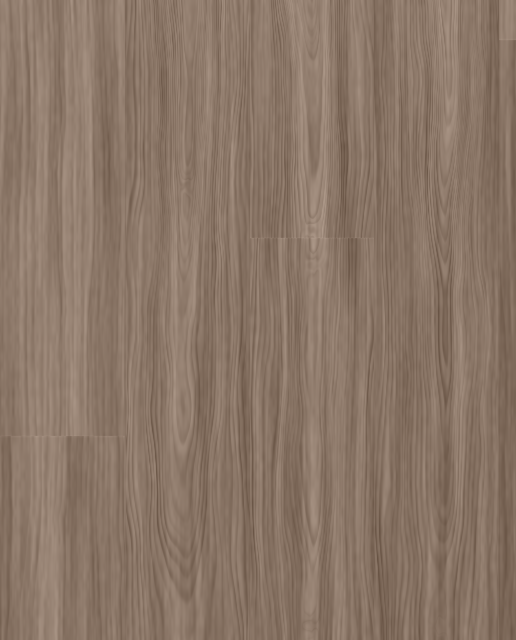
This texture is drawn by a Shadertoy shader. Its source:

```glsl
// Greyish brown wood floor: long upright planks with staggered end joints.
// Each plank bends a ring phase into nested cathedral arches and small knots,
// then adds stretched noise for the streaks and the fine fibres.

const vec3  WOOD_COLOR    = vec3(0.545, 0.465, 0.405);
const float CONTRAST      = 1.05;
const float PLANK_WIDTH   = 0.195;  // in canvas heights
const float PLANK_LENGTH  = 2.0;
const float FIRST_JOINT   = 0.318;
const float JOINT_STAGGER = 0.155;
const float SIDE_RINGS    = 25.0;   // rings across a plank
const float ARCH_RISE     = 12.0;   // rings climbed per canvas height
const float ARCH_SPREAD   = 0.045;
const float LINE_DEPTH    = 0.065;
const float FIBRE_DEPTH   = 0.065;
const vec2  KNOT_SIZE     = vec2(0.010, 0.017);
const int   KNOT_COUNT    = 3;

float hash(vec2 p) {
    vec3 q = fract(vec3(p.xyx) * 0.1031);
    q += dot(q, q.yzx + 33.33);
    return fract((q.x + q.y) * q.z);
}

// Value noise centred on zero
float noise(vec2 p) {
    vec2 i = floor(p), f = fract(p);
    f = f * f * (3.0 - 2.0 * f);
    float low  = mix(hash(i), hash(i + vec2(1, 0)), f.x);
    float high = mix(hash(i + vec2(0, 1)), hash(i + vec2(1, 1)), f.x);
    return mix(low, high, f.y) - 0.5;
}

// Soft rise into dark late wood, then a quicker return to pale wood
float ringLine(float phase) {
    float f = fract(phase);
    return smoothstep(0.2, 0.75, f) * (1.0 - smoothstep(0.75, 1.0, f));
}

// Ring phase in x, knot darkness in y; u runs across the plank
vec2 growthRings(float u, float y, float arch, float seed) {
    float spine = sqrt(u * u + 0.002);
    float rise = ARCH_RISE * y + 5.0 * noise(vec2(y * 3.7, seed))
               + 1.5 * noise(vec2(y * 11.0, seed + 4.0));
    float phase = SIDE_RINGS * spine - arch * rise * exp(-u * u / ARCH_SPREAD);
    phase += (1.0 - arch) * SIDE_RINGS * (u - spine);
    phase += 2.0 * arch * noise(vec2(u * 8.0 + seed, y * 8.0));

    float dark = 0.0;
    for (int k = 0; k < KNOT_COUNT; k++) {
        float id = float(k);
        float present = arch * step(0.45, hash(vec2(id + 5.0, seed)));
        float knotY = (id + hash(vec2(id, seed + 9.0))) / float(KNOT_COUNT);
        vec2 d = vec2(u * PLANK_WIDTH, y - knotY) / KNOT_SIZE;
        d += 0.7 * vec2(noise(d * 1.3 + seed), noise(d * 1.3 + seed + 30.0));
        float bump = present * exp(-dot(d, d));
        phase += 2.2 * bump;
        dark += bump;
    }
    return vec2(phase + 40.0, dark);
}

void mainImage(out vec4 fragColor, in vec2 fragCoord) {
    vec2 p = fragCoord / iResolution.y;
    float pixel = 1.0 / iResolution.y;

    // Plank layout
    float column = floor(p.x / PLANK_WIDTH);
    float across = p.x / PLANK_WIDTH - column;
    float along = p.y - FIRST_JOINT - JOINT_STAGGER * column
                - 0.9 * mod(column, 2.0);
    float row = floor(along / PLANK_LENGTH);
    float seed = 17.0 * column + 43.0 * row + 120.0;
    float arch = mix(0.12, 1.0, step(0.5, mod(column, 4.0)));

    // Gentle wander of the grain, different on both sides of the heart
    float u = across - 0.5 + 0.14 * (hash(vec2(seed, 3.0)) - 0.5);
    u += 0.10 * noise(vec2(p.y * 2.7, seed + 0.5));
    u += 0.09 * noise(vec2(across * 4.0 + seed, p.y * 4.5));
    u += 0.022 * noise(vec2(across * 14.0 + seed, p.y * 17.0));

    // Growth rings, broken along their length, faded where finer than pixels
    vec2 rings = growthRings(u, p.y, arch, seed);
    float phase = rings.x;
    float visible = 1.0 - smoothstep(0.35, 0.95, fwidth(phase));
    float strength = 0.3 + 0.7 * hash(vec2(floor(phase) + 60.0, seed));
    strength *= 1.0 + 1.4 * noise(vec2(across * 9.0 + seed, p.y * 7.0));
    float tone = -LINE_DEPTH * visible * mix(0.6, 1.0, arch)
               * (ringLine(phase) * strength - 0.22);
    tone += 0.06 * noise(vec2(phase * 0.4 + 60.0, seed));
    tone += 0.05 * visible * noise(vec2(phase * 1.9 + 90.0, seed + p.y * 4.0));
    tone -= 0.025 * rings.y;

    // Streaks and fibres along the plank
    float x = u * PLANK_WIDTH + seed;
    tone += 0.06 * noise(vec2(p.x * 16.0, p.y * 0.7));
    tone += 0.065 * noise(vec2(x * 42.0, p.y * 1.1 + 20.0));
    tone += 0.06 * noise(vec2(x * 110.0, p.y * 2.5 + 40.0));
    tone += FIBRE_DEPTH * noise(vec2(p.x * 240.0, p.y * 8.0 + 60.0));
    tone += 0.5 * FIBRE_DEPTH * noise(vec2(p.x * 290.0, p.y * 70.0 + 80.0));

    // Pale heart, darker flanks, light falling from the upper left
    tone += arch * 0.035 * (exp(-u * u / 0.035) - 0.4);
    tone += 0.06 * (0.4 - p.x) + 0.025 * (p.y - 0.5);
    tone += 0.01 * (hash(vec2(seed, 7.0)) - 0.5);

    // Faint dark side seams and pale end joints
    float sideGap = (0.5 - abs(across - 0.5)) * PLANK_WIDTH;
    float endGap = abs(along - PLANK_LENGTH * round(along / PLANK_LENGTH));
    float seamWidth = 0.0012 + pixel;
    tone -= 0.012 * (1.0 - smoothstep(0.0, seamWidth, sideGap));
    tone += 0.02 * (1.0 - smoothstep(0.0, seamWidth, endGap));

    fragColor = vec4(clamp(WOOD_COLOR + CONTRAST * tone, 0.0, 1.0), 1.0);
}
```
